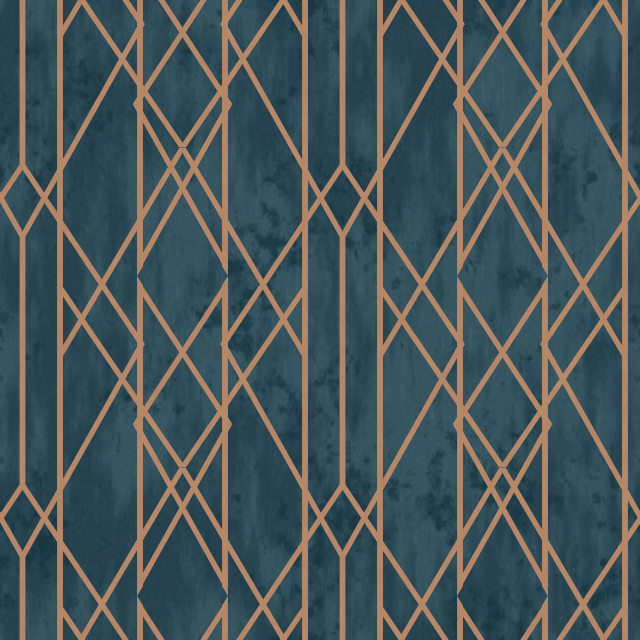
This pattern is drawn by a Shadertoy shader. Its source:

```glsl
// Copper lattice of rails and crossing struts over worn teal plaster.
// Each tile is folded about its mirror axis, so half the struts draw it all;
// the plaster is layered value noise that wraps at the canvas edges.

const float REPEATS = 2.0;     // tiles across and down
const float TILE = 384.0;      // design units per tile
const float HALF_TILE = 192.0;
const float AXIS = 27.0;       // mirror axis inside the tile
const float RAIL = 3.5;        // half widths
const float STRUT = 3.25;
const float OUTER_EDGE = 137.5; // outer side of the inner rail
const float NOTCH_Y = 331.0;

const vec3 COPPER = vec3(0.715, 0.53, 0.40);
const vec3 TEAL_LIGHT = vec3(0.212, 0.335, 0.378);
const vec3 TEAL_DARK = vec3(0.145, 0.257, 0.307);
const vec3 TEAL_STAIN = vec3(0.085, 0.20, 0.25);

float hash(vec2 p) {
    return fract(sin(dot(p, vec2(127.1, 311.7))) * 43758.55);
}

// Value noise on a whole number of cells, wrapping at the edges of uv
float noise(vec2 uv, vec2 cells, float seed) {
    vec2 p = uv * cells, i = floor(p), f = fract(p);
    f = f * f * (3.0 - 2.0 * f);
    vec2 a = mod(i, cells) + seed, b = mod(i + 1.0, cells) + seed;
    return mix(mix(hash(a), hash(vec2(b.x, a.y)), f.x),
               mix(hash(vec2(a.x, b.y)), hash(b), f.x), f.y);
}

float fbm(vec2 uv, vec2 cells, float seed) {
    float sum = 0.0, gain = 0.5;
    for (int k = 0; k < 6; k++) {
        sum += gain * noise(uv, cells, seed + float(k) * 17.0);
        cells *= 2.0;
        gain *= 0.58;
    }
    return sum / 1.145;
}

float wrapY(float y) {
    return mod(y + HALF_TILE, TILE) - HALF_TILE;
}

// Slanted band from a to b with level ends, repeating vertically
float strut(vec2 p, vec2 a, vec2 b) {
    vec2 dir = b - a;
    vec2 q = p - 0.5 * (a + b);
    q.y = wrapY(q.y);
    float band = abs(q.x * dir.y - q.y * dir.x) / length(dir) - STRUT;
    return max(band, abs(q.y) - 0.5 * abs(dir.y));
}

// Strut that crosses the tile centre and stops at the far inner rail
float crossStrut(vec2 p, vec2 a, vec2 b) {
    float far = strut(vec2(TILE - p.x, p.y), a, b);
    return min(strut(p, a, b), max(far, OUTER_EDGE - p.x));
}

// Vertical rails: short one on the axis, full one, and notched inner one
float rails(vec2 p) {
    float axisRail = max(p.x - RAIL, abs(wrapY(p.y - 433.0)) - 149.0);
    float sideRail = abs(p.x - 45.0) - RAIL;
    float notch = (p.x - OUTER_EDGE) * 1.65 - abs(wrapY(p.y - NOTCH_Y));
    float innerRail = max(abs(p.x - 141.0) - RAIL, notch * 0.52);
    return min(axisRail, min(sideRail, innerRail));
}

float lattice(vec2 p) {
    float d = rails(p);
    // long zigzag between the axis and the inner rail
    d = min(d, strut(p, vec2(-6.0, 189.0), vec2(143.0, 413.0)));
    d = min(d, strut(p, vec2(143.0, 413.0), vec2(-6.0, 678.7)));
    // fan from the side rail to the tile centre
    d = min(d, strut(p, vec2(45.0, 345.0), vec2(192.0, 561.0)));
    d = min(d, strut(p, vec2(192.0, 177.0), vec2(45.0, 427.0)));
    // central diamonds with points on the inner rails
    d = min(d, crossStrut(p, vec2(136.0, 125.0), vec2(247.5, 324.5)));
    return min(d, crossStrut(p, vec2(136.0, 509.0), vec2(247.5, 337.5)));
}

vec3 plaster(vec2 uv) {
    float clouds = fbm(uv, vec2(9.0, 7.0), 3.0);
    float streaks = fbm(uv, vec2(48.0, 9.0), 41.0);
    float grain = noise(uv, vec2(300.0, 200.0), 7.0);
    float tone = 0.5 + 1.9 * (clouds - 0.5) + 1.5 * (streaks - 0.5);
    vec3 col = mix(TEAL_DARK, TEAL_LIGHT, smoothstep(0.05, 0.85, tone));
    // dark stains broken into specks, gathered in the cloudy patches
    float patches = fbm(uv, vec2(8.0, 8.0), 73.0);
    float specks = fbm(uv, vec2(70.0, 50.0), 91.0);
    float stain = smoothstep(0.54, 0.70, 0.5 * patches + 0.5 * specks);
    col = mix(col, TEAL_STAIN, 0.75 * stain);
    // fine pale brush marks
    float brush = noise(uv, vec2(220.0, 26.0), 29.0);
    col += 0.022 * smoothstep(0.72, 1.0, brush) * smoothstep(0.4, 0.6, clouds);
    return col + 0.025 * (grain - 0.5);
}

void mainImage(out vec4 fragColor, in vec2 fragCoord) {
    vec2 uv = fragCoord / iResolution.xy;
    vec2 p = vec2(uv.x, 1.0 - uv.y) * REPEATS * TILE;
    p.x = abs(mod(p.x - AXIS + HALF_TILE, TILE) - HALF_TILE);

    float pixel = REPEATS * TILE / iResolution.y;
    float cover = 1.0 - smoothstep(-0.6 * pixel, 0.6 * pixel, lattice(p));
    vec3 metal = COPPER + 0.02 * (noise(uv, vec2(120.0, 60.0), 55.0) - 0.5);
    fragColor = vec4(mix(plaster(uv), metal, cover), 1.0);
}
```
